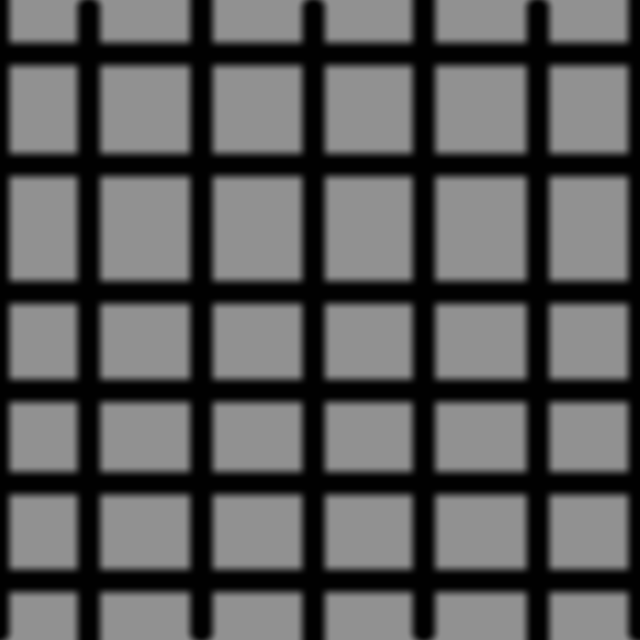
A Shadertoy shader for this pattern:

```glsl
// Soft black grid of uneven pitch over flat grey cells.
// Layered sines shift evenly spaced lines; each line is a blurred segment,
// and the crossing lines multiply to give the cells rounded corners.

const float PI = 3.14159265;
const float CORE = 0.007;   // half width of the solid black core
const float FADE = 0.0285;  // distance at which a line has faded out
const float INSET = 0.014;  // how far a rounded line end sits inside the edge
const vec3 BLACK = vec3(0.004);
const vec3 GREY = vec3(0.568);

// Position of a line: even spacing from first to last, bent by four harmonics
float linePosition(int index, int lastIndex, float first, float last, vec4 bend) {
    float t = float(index) / float(lastIndex);
    return mix(first, last, t) + dot(bend, sin(PI * t * vec4(1.0, 2.0, 3.0, 4.0)));
}

// Distance to an upright segment at x, spanning low to high
float uprightDistance(vec2 p, float x, float low, float high) {
    return length(p - vec2(x, clamp(p.y, low, high)));
}

// Light left beside a soft line at the given distance
float lightBeside(float dist) {
    return smoothstep(CORE, FADE, dist);
}

// Seven upright lines, rounded at the bottom and the top in turn
float uprights(vec2 p) {
    const vec4 bend = vec4(-0.0111, -0.0136, -0.0029, -0.0058);
    float light = 1.0;
    for (int i = 0; i < 7; i++) {
        float x = linePosition(i, 6, -0.003, 0.9993, bend);
        bool endsAtTop = i % 2 == 1;
        float low = endsAtTop ? -1.0 : INSET;
        float high = endsAtTop ? 1.0 - INSET : 2.0;
        light *= lightBeside(uprightDistance(p, x, low, high));
    }
    return light;
}

// Six level lines running past both sides
float levels(float y) {
    const vec4 bend = vec4(-0.0336, 0.0012, 0.0098, -0.005);
    float light = 1.0;
    for (int i = 0; i < 6; i++) {
        light *= lightBeside(abs(y - linePosition(i, 5, 0.0924, 0.9154, bend)));
    }
    return light;
}

void mainImage(out vec4 fragColor, in vec2 fragCoord) {
    vec2 p = fragCoord / iResolution.xy;
    fragColor = vec4(mix(BLACK, GREY, uprights(p) * levels(p.y)), 1.0);
}
```
